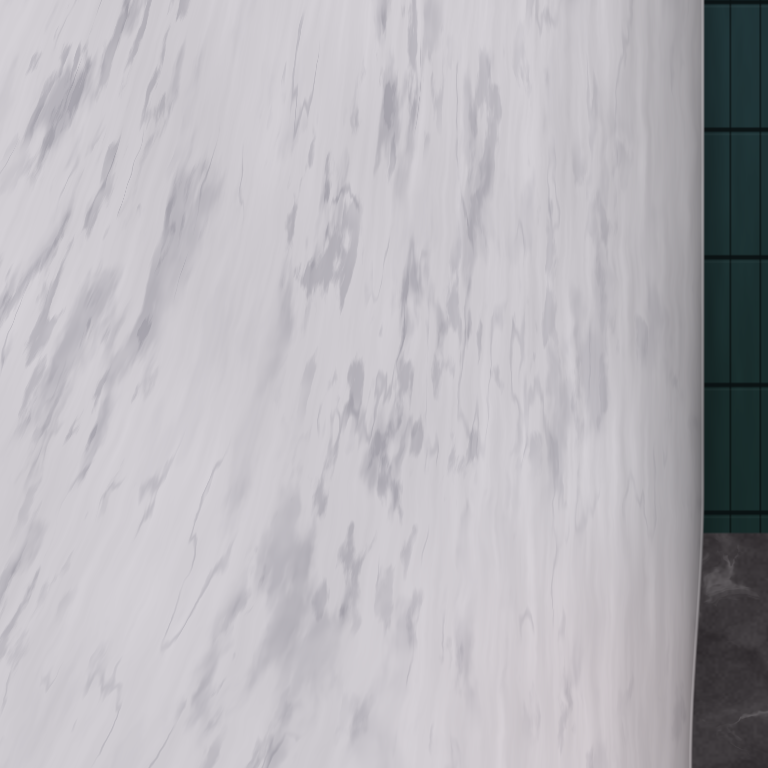
This texture is drawn by a WebGL 2 fragment shader. Its source:

```glsl
#version 300 es
precision highp float;
// Pale marble slab with a rounded right side, beside dark teal tiles and a stone floor.
// Veins are stretched, sheared noise gated by broad patches; the slab's curve is
// shaded by distance to its edge, and the tiles are repeated with fract.
uniform vec2 u_resolution;
out vec4 fragColor;

float hash(vec2 p) {
    vec3 q = fract(vec3(p.xyx) * 0.1031);
    q += dot(q, q.yzx + 33.33);
    return fract((q.x + q.y) * q.z);
}

float noise(vec2 p) {
    vec2 cell = floor(p), f = fract(p);
    f = f * f * (3.0 - 2.0 * f);
    return mix(mix(hash(cell), hash(cell + vec2(1, 0)), f.x),
               mix(hash(cell + vec2(0, 1)), hash(cell + vec2(1, 1)), f.x), f.y);
}

float fbm(vec2 p) {
    float sum = 0.0, weight = 0.5;
    for (int i = 0; i < 5; i++) {
        sum += weight * noise(p);
        p = mat2(1.9, 0.25, -0.25, 1.9) * p + 17.3;
        weight *= 0.5;
    }
    return sum / 0.97;
}

float lineMask(float distanceToLine, float halfWidth, float blur) {
    return 1.0 - smoothstep(halfWidth - blur, halfWidth + blur, abs(distanceToLine));
}

vec3 marble(vec2 uv, float inset) {
    // The grain leans on the left and straightens toward the curve
    float lean = 0.42 * (1.0 - smoothstep(0.0, 0.75, uv.x));
    vec2 p = vec2(uv.x - lean * (uv.y - 0.5), uv.y);
    p.x += 0.012 * (fbm(uv * vec2(22.0, 16.0)) - 0.5);
    float right = smoothstep(0.4, 0.85, uv.x);

    // Broad patches gate smudges, flecks and hairline veins
    float patches = smoothstep(0.46, 0.68, fbm(p * vec2(9.0, 4.5) + 3.7));
    float smudge = smoothstep(0.53, 0.70, fbm(p * vec2(32.0, 7.0) + 11.0));
    float fleck = smoothstep(0.57, 0.72, fbm(p * vec2(60.0, 14.0) + 41.0));
    float ridge = 1.0 - abs(2.0 * fbm(p * vec2(24.0, 3.5) + 70.0) - 1.0);
    float hairGate = smoothstep(0.50, 0.68, fbm(p * vec2(14.0, 9.0) + 91.0));
    float hair = smoothstep(0.94, 1.0, ridge) * hairGate;

    // Fine vertical grain, stronger on the curved side
    float grain = fbm(p * vec2(85.0, 5.0) + 5.0) - 0.5;
    float fineGrain = noise(p * vec2(260.0, 14.0)) - 0.5;
    float cloud = fbm(uv * vec2(5.0, 3.0) + 23.0) - 0.5;

    vec3 color = vec3(0.812, 0.800, 0.820);
    color += 0.05 * cloud + mix(0.035, 0.10, right) * grain;
    color += mix(0.006, 0.018, right) * fineGrain;
    float vein = patches * (0.55 * smudge + 0.65 * fleck) + 0.10 * smudge + 0.5 * hair;
    color -= vec3(0.158, 0.155, 0.142) * min(vein, 1.0) * mix(1.0, 0.55, right);

    // Shade falls off around the curve, deepest below the middle
    float depth = mix(0.62, 1.1, exp(-pow((uv.y - 0.42) / 0.28, 2.0)));
    float shade = 1.0 - 0.04 * (1.0 - smoothstep(0.1, 0.3, inset));
    shade -= 0.13 * (1.0 - smoothstep(0.03, 0.14, inset));
    shade -= 0.33 * depth * exp(-max(inset, 0.0) / 0.018);
    color *= shade;
    color += vec3(0.012, -0.002, -0.004) * right * (1.0 - smoothstep(0.1, 0.4, uv.y));
    color += 0.10 * lineMask(inset - 0.0025, 0.0012, 0.0012);
    return color;
}

vec3 tiles(vec2 uv, float inset) {
    float row = (fract((uv.y - 0.3325) / 0.1662 + 0.5) - 0.5) * 0.1662;
    float column = (fract((uv.x - 0.951) / 0.039 + 0.5) - 0.5) * 0.039;
    vec3 color = mix(vec3(0.092, 0.165, 0.162), vec3(0.125, 0.205, 0.218),
                     smoothstep(0.35, 1.0, uv.y));
    color *= 0.93 + 0.14 * fbm(uv * vec2(80.0, 12.0));
    color *= 0.82 + 0.18 * smoothstep(0.0, 0.03, -inset);
    color *= 1.0 - 0.45 * lineMask(column, 0.0012, 0.0012);
    color += 0.025 * lineMask(row + 0.006, 0.001, 0.0015);
    return mix(color, vec3(0.035, 0.060, 0.065), 0.9 * lineMask(row, 0.0028, 0.0018));
}

vec3 stoneFloor(vec2 uv) {
    vec2 p = uv * vec2(22.0, 30.0);
    p += 2.5 * vec2(fbm(p * 0.6), fbm(p * 0.6 + 8.0));
    float mottling = fbm(p);
    float streak = 1.0 - abs(2.0 * fbm(p * 0.55 + 31.0) - 1.0);
    vec3 color = vec3(0.235, 0.220, 0.230) + 0.14 * (mottling - 0.5);
    color += 0.10 * smoothstep(0.90, 1.0, streak) * smoothstep(0.4, 0.65, mottling);
    return color + 0.03 * (noise(uv * 240.0) - 0.5);
}

void main() {
    vec2 uv = gl_FragCoord.xy / u_resolution;

    // The slab's silhouette tapers inward near the bottom
    float taper = 1.0 - smoothstep(0.0, 0.36, uv.y);
    float inset = 0.917 - 0.016 * taper - uv.x;

    vec3 backdrop = mix(stoneFloor(uv), tiles(uv, inset), smoothstep(0.304, 0.308, uv.y));
    vec3 color = mix(backdrop, marble(uv, inset), smoothstep(-0.0015, 0.0015, inset));
    fragColor = vec4(clamp(color, 0.0, 1.0), 1.0);
}
```
